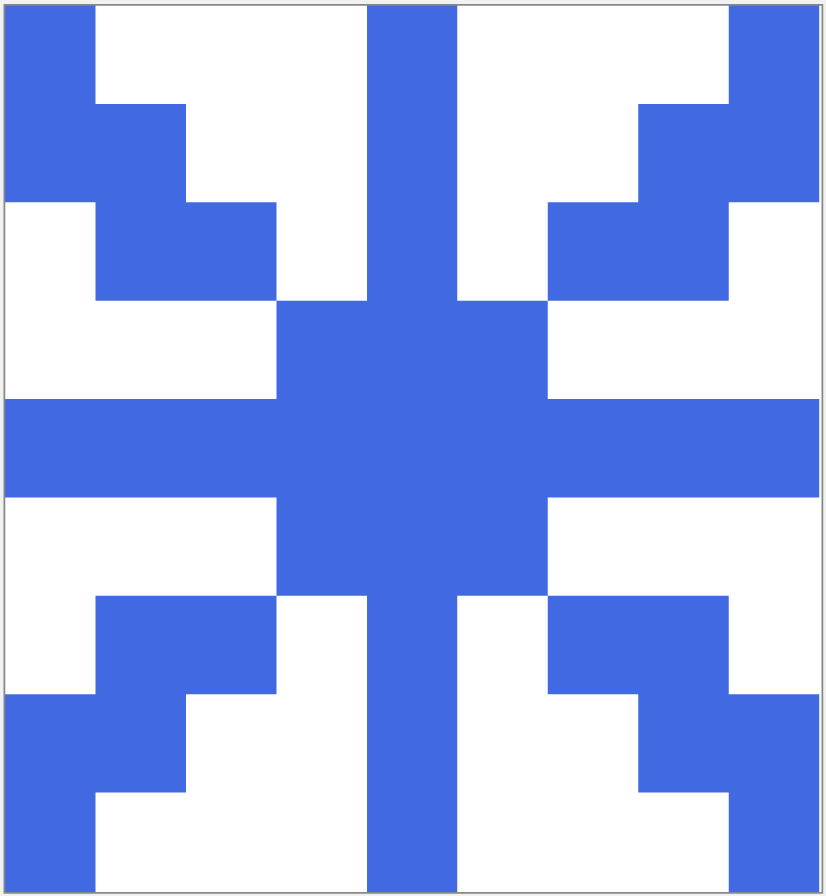
Reproduce this pattern procedurally as a Shadertoy shader.

```glsl
// A blue blocky star on a nine by nine grid of white cells, in a thin grey frame.
// Each cell is folded about the centre, then tested for axis, core or stair;
// edges are smoothed by averaging a small grid of samples in every pixel.

const vec3 WHITE = vec3(1.0);
const vec3 ROYAL_BLUE = vec3(0.255, 0.412, 0.882);
const vec3 FRAME_GREY = vec3(0.52, 0.53, 0.54);
const vec3 MARGIN_GREY = vec3(0.945);

// True where the folded cell (0..4 from the centre) belongs to the star
bool isStar(vec2 cell) {
    bool axis = min(cell.x, cell.y) < 0.5;
    bool core = max(cell.x, cell.y) < 1.5;
    float lead = cell.x - cell.y;
    bool stair = cell.y > 1.5 && lead > -0.5 && lead < 1.5;
    return axis || core || stair;
}

// Signed distance to an axis-aligned box, negative inside
float boxDistance(vec2 p, vec2 low, vec2 high) {
    vec2 d = abs(p - 0.5 * (low + high)) - 0.5 * (high - low);
    return max(d.x, d.y);
}

vec3 pattern(vec2 uv) {
    // Margin, then the frame line around the sheet
    float aspect = iResolution.x / iResolution.y;
    vec2 scale = vec2(aspect, 1.0);
    float frame = boxDistance(uv * scale, vec2(0.0065, 0.0045) * scale,
                              vec2(0.9945, 0.9935) * scale);
    if (frame > 0.002) return MARGIN_GREY;
    if (frame > 0.0) return FRAME_GREY;

    // Star cells, mirrored in both directions
    vec2 grid = (uv - vec2(0.0062, 0.0056)) / vec2(0.1095, 0.1098);
    vec2 cell = abs(clamp(floor(grid), 0.0, 8.0) - 4.0);
    return grid.x < 9.0 && isStar(cell) ? ROYAL_BLUE : WHITE;
}

void mainImage(out vec4 fragColor, in vec2 fragCoord) {
    vec3 sum = vec3(0.0);
    for (int j = 0; j < 4; j++) {
        for (int i = 0; i < 4; i++) {
            vec2 offset = (vec2(i, j) + 0.5) / 4.0 - 0.5;
            sum += pattern((fragCoord + offset) / iResolution.xy);
        }
    }
    fragColor = vec4(sum / 16.0, 1.0);
}
```
